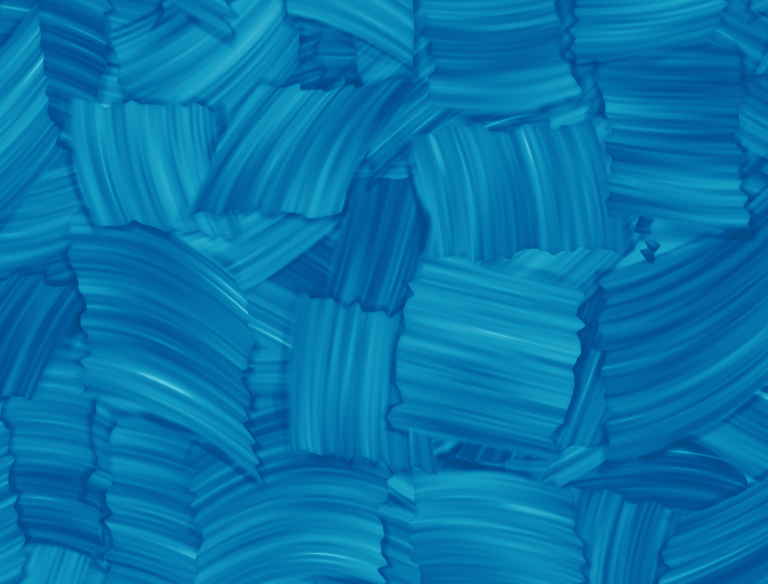
Write a Shadertoy shader that draws this texture.

```glsl
// Thick blue paint laid down in overlapping patches of curved, bristled brush strokes.

#define CELL 0.32            // spacing of the patches, in canvas heights
#define LAYERS 3             // coats of patches
#define BRISTLES 85.0        // coarse bristle lines per canvas height
#define CONTRAST 1.12        // strength of the tonal variation
#define CREASE 0.50          // darkness of the seams beside patches
#define RAGGED 0.022         // unevenness of the stroke ends
#define DEEP  vec3(0.005, 0.335, 0.595)
#define MID   vec3(0.012, 0.470, 0.678)
#define LIGHT vec3(0.075, 0.610, 0.757)
#define GLINT vec3(0.420, 0.800, 0.890)

float hash(vec2 p) {
    return fract(sin(dot(p, vec2(127.1, 311.7))) * 43758.5453);
}

float noise(vec2 p) {
    vec2 i = floor(p), f = fract(p);
    f = f * f * (3.0 - 2.0 * f);
    return mix(mix(hash(i), hash(i + vec2(1, 0)), f.x),
               mix(hash(i + vec2(0, 1)), hash(i + vec2(1, 1)), f.x), f.y);
}

// Tone of a stroke; bristles run along s.x
float bristleTone(vec2 s, float seed) {
    s.y += 0.016 * noise(s * vec2(5.0, 7.0) + seed);
    float broad  = noise(s * vec2(4.5, 9.0) + seed) - 0.5;
    float band   = noise(s * vec2(5.0, 32.0) + seed * 1.7) - 0.5;
    float coarse = noise(s * vec2(6.0, BRISTLES) + seed * 2.3) - 0.5;
    float fine   = noise(s * vec2(9.0, BRISTLES * 2.1) + seed * 3.1) - 0.5;
    float tone = 0.5 + CONTRAST * (0.60 * broad + 0.32 * band + 0.48 * coarse + 0.42 * fine);
    // Sparse wet ridges catching the light
    float ridge = smoothstep(0.2, 0.48, fine) * smoothstep(-0.05, 0.35, coarse);
    return tone + 0.55 * ridge * smoothstep(0.42, 0.75, noise(s * vec2(9.0, 14.0) - seed));
}

// Lays one patch over the tone already on the canvas
float layPatch(float tone, vec2 p, vec2 id) {
    float seed = 40.0 * hash(id + 3.7);
    vec2 jitter = vec2(hash(id + 11.3), hash(id + 17.9)) - 0.5;
    vec2 q = p - 0.5 * CELL * jitter;

    // Frame: nearly upright, with some patches turned sideways
    float angle = 0.35 * (hash(id + 23.1) - 0.5);
    if (hash(id + 29.4) > 0.78) angle += 1.5708;
    float c = cos(angle), s = sin(angle);
    q = mat2(c, -s, s, c) * q;

    // Slanted and bowed bristles inside the frame
    float slant = 1.5 * (hash(id + 31.6) - 0.5);
    float bow = 3.4 * (hash(id + 37.2) - 0.5);
    vec2 stroke = vec2(q.x, q.y + slant * q.x + bow * q.x * q.x);
    vec2 size = mix(vec2(0.10, 0.12), vec2(0.17, 0.19), vec2(hash(id + 41.8), hash(id + 43.5)));

    // Toothed stroke ends and softer sides
    float teeth = noise(vec2(stroke.y * 65.0, seed)) - 0.5;
    float wander = noise(vec2(stroke.y * 11.0, seed + 5.0)) - 0.5;
    float ends = size.x - abs(q.x) + RAGGED * (teeth + wander);
    float sides = size.y - abs(stroke.y) + 0.02 * (noise(stroke * vec2(14.0, 60.0) + seed) - 0.5);
    float edge = min(ends, sides);
    if (edge < -0.03) return tone;

    float soft = max(0.004, 1.5 / iResolution.y);
    float cover = smoothstep(0.0, soft, ends) * smoothstep(0.0, 0.016, sides);

    // Broken dark seam just outside the patch
    float seam = smoothstep(-0.015, 0.0, edge) * smoothstep(0.2, 0.7, noise(q * 13.0 + seed));
    tone -= CREASE * seam * (1.0 - cover);

    stroke.y /= sqrt(1.0 + slant * slant);
    float paint = bristleTone(stroke, seed) + 0.22 * (hash(id + 47.9) - 0.5);
    paint -= 0.14 * (1.0 - smoothstep(0.0, 0.012, ends));
    return mix(tone, paint, cover);
}

vec3 paintColour(float tone) {
    float t = clamp(tone, 0.0, 1.0);
    vec3 colour = t < 0.5 ? mix(DEEP, MID, 2.0 * t) : mix(MID, LIGHT, 2.0 * t - 1.0);
    colour *= 1.0 + 0.25 * clamp(tone, -0.6, 0.0);
    return mix(colour, GLINT, 0.8 * smoothstep(0.95, 1.7, tone));
}

void mainImage(out vec4 fragColor, in vec2 fragCoord) {
    vec2 p = fragCoord / iResolution.y;
    float tone = bristleTone(p, 7.0);

    // Coats of jittered patches, each painted over the last
    for (int layer = 0; layer < LAYERS; layer++) {
        float coat = float(layer);
        vec2 g = p / CELL + coat * vec2(0.37, 0.61);
        vec2 cell = floor(g);
        for (int j = -1; j <= 1; j++)
        for (int i = -1; i <= 1; i++) {
            vec2 id = cell + vec2(i, j);
            tone = layPatch(tone, (g - id - 0.5) * CELL, id + 53.0 * coat);
        }
    }
    fragColor = vec4(paintColour(tone), 1.0);
}
```
